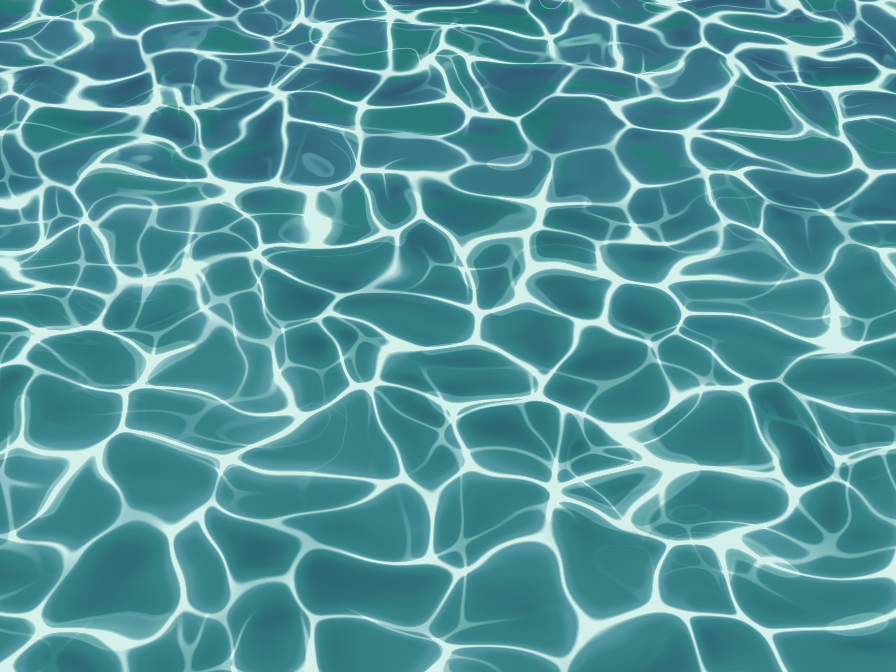
Reproduce this texture procedurally as a WebGL 2 fragment shader.

```glsl
#version 300 es
precision highp float;
// Sunlit pool water: a receding net of bright caustics over teal depths.

uniform vec2 u_resolution;
out vec4 outColor;

const float HORIZON = 2.5;             // vanishing height, in canvas heights
const vec2 CELL_DENSITY = vec2(14.5, 46.0);
const float LINE_WIDTH = 0.027;        // half width, in cells
const float HALO_REACH = 0.085;
const float HALO_LIGHT = 0.46;
const float CORE_LIGHT = 0.52;
const float FINE_LIGHT = 0.34;
const float FOLD_WIDTH = 0.13;
const float JUNCTION_SHARPNESS = 20.0;
const vec3 DEEP  = vec3(0.16, 0.39, 0.44);
const vec3 TEAL  = vec3(0.21, 0.51, 0.53);
const vec3 BLUE  = vec3(0.32, 0.59, 0.63);
const vec3 AQUA  = vec3(0.41, 0.67, 0.67);
const vec3 PALE  = vec3(0.58, 0.78, 0.79);
const vec3 GLINT = vec3(0.83, 0.94, 0.92);

vec2 hash2(vec2 p) {
  vec3 q = fract(p.xyx * vec3(0.1031, 0.1030, 0.0973));
  q += dot(q, q.yzx + 33.33);
  return fract((q.xx + q.yz) * q.zy);
}

float noise(vec2 p) {
  vec2 i = floor(p), f = fract(p);
  f = f * f * (3.0 - 2.0 * f);
  float low = mix(hash2(i).x, hash2(i + vec2(1, 0)).x, f.x);
  float high = mix(hash2(i + vec2(0, 1)).x, hash2(i + vec2(1, 1)).x, f.x);
  return mix(low, high, f.y);
}

// Layered sines bend the straight cell walls into ripples.
vec2 ripple(vec2 p) {
  vec2 bend = vec2(0.0);
  float amplitude = 0.17, frequency = 1.7;
  for (int i = 0; i < 4; i++) {
    bend += amplitude * sin(frequency * p.yx + 1.6 * p + vec2(1.3, 4.1) * float(i + 1));
    p = mat2(0.8, 0.6, -0.6, 0.8) * p;
    amplitude *= 0.56;
    frequency *= 1.75;
  }
  return bend;
}

vec2 seedPoint(vec2 cell) { return cell + 0.08 + 0.84 * hash2(cell); }

// Distance to the nearest cell wall, blended so that junctions thicken.
float wallDistance(vec2 p) {
  vec2 home = floor(p), nearest = vec2(0.0);
  float best = 9.0;
  for (int y = -1; y <= 1; y++)
    for (int x = -1; x <= 1; x++) {
      vec2 cell = home + vec2(x, y);
      vec2 offset = seedPoint(cell) - p;
      if (dot(offset, offset) < best) {
        best = dot(offset, offset);
        nearest = cell;
      }
    }
  vec2 a = seedPoint(nearest) - p;
  float sum = 0.0;
  for (int y = -2; y <= 2; y++)
    for (int x = -2; x <= 2; x++) {
      if (x == 0 && y == 0) continue;
      vec2 b = seedPoint(nearest + vec2(x, y)) - p;
      sum += exp(-JUNCTION_SHARPNESS * dot(0.5 * (a + b), normalize(b - a)));
    }
  return max(-log(sum) / JUNCTION_SHARPNESS, 0.0);
}

float stroke(float d, float width, float blur) {
  return 1.0 - smoothstep(max(width - blur, 0.0) * 0.35, width * 1.4 + blur, d);
}

vec3 waterColor(float light) {
  vec3 c = mix(DEEP, TEAL, smoothstep(0.0, 0.24, light));
  c = mix(c, BLUE, smoothstep(0.24, 0.42, light));
  c = mix(c, AQUA, smoothstep(0.42, 0.58, light));
  c = mix(c, PALE, smoothstep(0.58, 0.78, light));
  return mix(c, GLINT, smoothstep(0.78, 1.05, light));
}

void main() {
  // Project the canvas onto the water plane.
  vec2 uv = gl_FragCoord.xy / u_resolution.y;
  float range = HORIZON - uv.y;
  float middle = 0.5 * u_resolution.x / u_resolution.y;
  vec2 water = CELL_DENSITY * vec2(uv.x - middle, 1.0) / range + vec2(40.0, 7.0);
  float blur = 0.5 * CELL_DENSITY.y / (range * range * u_resolution.y);
  float far = smoothstep(0.45, 1.0, uv.y);

  vec2 bent = water + ripple(water) * (1.0 + 0.4 * far);
  float patches = noise(bent * 0.9 + 31.0);
  float streaks = noise(bent * vec2(1.6, 3.1) + 9.0);

  // Soft light inside the cells.
  float light = 0.22 * patches + 0.16 * streaks - 0.05;

  // Main net with uneven lines and broad halos.
  float d = wallDistance(bent);
  float strength = 0.6 + 0.6 * noise(water * 1.7 + 5.0);
  float width = LINE_WIDTH * strength * (1.0 + 0.7 * far);
  light += HALO_LIGHT * strength * exp(-d / HALO_REACH);
  light += CORE_LIGHT * strength * stroke(d, width, blur);

  // Folded sheets of light with a bright rim.
  float fold = FOLD_WIDTH * smoothstep(0.62, 0.9, noise(water * 1.35 + 71.0));
  float sheet = 1.0 - smoothstep(fold - 0.02 - blur, fold + blur, d);
  float rim = stroke(abs(d - fold), 0.015, blur);
  light += smoothstep(0.02, 0.06, fold) * (0.2 * sheet + 0.22 * rim);

  // Fainter second net that fades in and out.
  float fine = wallDistance(bent * 1.15 + 0.6 * ripple(water * 0.8 + 20.0) + 53.0);
  float visible = smoothstep(0.35, 0.75, noise(water * 0.9 + 17.0));
  light += FINE_LIGHT * visible * (stroke(fine, 0.022, blur) + 0.5 * exp(-fine / 0.1));

  // Closed surface loops, mostly in the distance.
  float level = noise(bent * vec2(1.2, 1.5) + 83.0) * 2.6;
  float loopLine = stroke(abs(fract(level) - 0.5), 0.045, blur);
  float loopMask = smoothstep(0.5, 0.75, noise(water * 0.6 + 3.0));
  light += 0.4 * loopLine * loopMask * (0.2 + 0.8 * far);

  // Distant water turns bluer, with green reflections.
  vec3 color = waterColor(light);
  float shade = far * (1.0 - smoothstep(0.3, 0.7, light));
  color += shade * mix(vec3(0.02, -0.05, 0.01), vec3(-0.06, -0.03, -0.06),
                       smoothstep(0.5, 0.8, streaks));
  outColor = vec4(clamp(color, 0.0, 1.0), 1.0);
}
```
